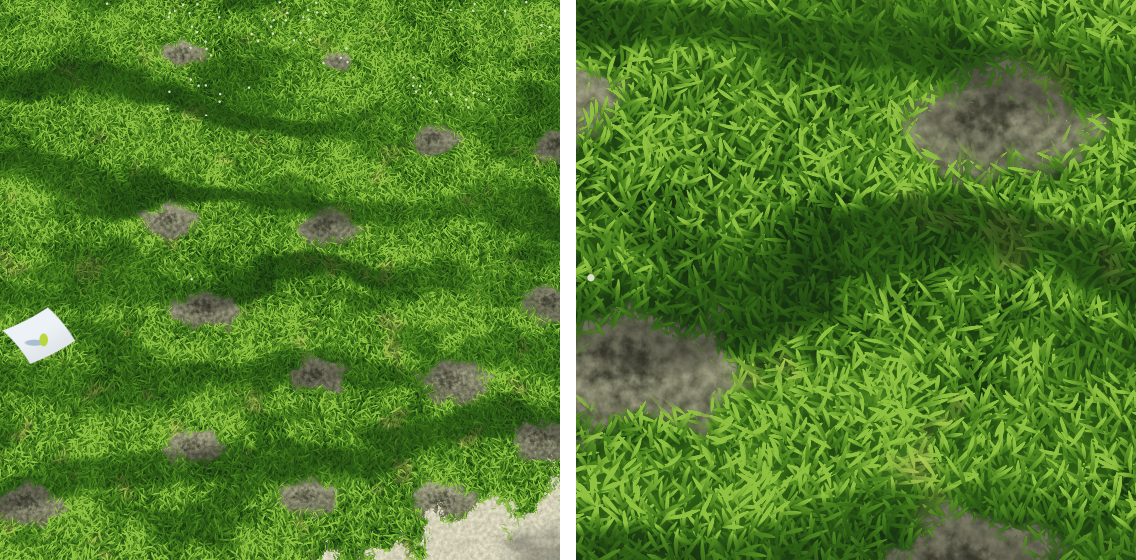
Left, the full canvas; right, a detail of the centre.
This texture is drawn by a WebGL 2 fragment shader. Its source:

```glsl
#version 300 es
precision highp float;
// A sunlit lawn with branch shadows, bare soil mounds, a sandy corner and a sheet of paper.

uniform vec2 u_resolution;
out vec4 fragColor;

vec3 hash3(vec2 p) {
  vec3 q = fract(p.xyx * vec3(.1031, .1030, .0973));
  q += dot(q, q.yxz + 33.33);
  return fract((q.xxy + q.yzz) * q.zyx);
}

float cornerSlope(vec2 id, vec2 offset) {
  float angle = 6.2832 * hash3(id).x;
  return dot(vec2(cos(angle), sin(angle)), offset);
}

// Gradient noise, roughly -0.6 to 0.6
float noise(vec2 p) {
  vec2 id = floor(p), f = fract(p);
  vec2 w = f * f * f * (f * (f * 6. - 15.) + 10.);
  vec2 e = vec2(0, 1);
  return mix(mix(cornerSlope(id, f), cornerSlope(id + e.yx, f - e.yx), w.x),
             mix(cornerSlope(id + e, f - e), cornerSlope(id + 1., f - 1.), w.x), w.y);
}

float fbm(vec2 p) {
  float sum = 0., gain = 1.;
  for (int i = 0; i < 4; i++) {
    sum += gain * noise(p);
    p = mat2(1.6, 1.2, -1.2, 1.6) * p + 7.3;
    gain *= .5;
  }
  return sum;
}

// Overlapping layers of tapered blades; the upper layers catch more light
float grassTone(vec2 p, float pixel) {
  float tone = .17 + .12 * noise(p * 90.);
  float lean = 1.2 * noise(p * 9.);
  for (int layer = 0; layer < 5; layer++) {
    float depth = float(layer), scale = 116. - 7. * depth;
    vec2 g = p * scale + depth * 17.3;
    for (int k = 0; k < 9; k++) {
      vec2 id = floor(g) + vec2(k % 3 - 1, k / 3 - 1);
      vec3 h = hash3(id + depth * 91.), shape = hash3(id + 47. + depth * 31.);
      float angle = lean + 2.6 * (shape.x - .5), reach = mix(.45, .9, shape.y);
      vec2 along = vec2(sin(angle), cos(angle)), v = g - id - h.xy;
      float t = clamp(dot(v, along) / reach, -1., 1.);
      float width = .13 * (1. - .65 * t * t);
      float cover = clamp((width - length(v - along * t * reach)) / (pixel * scale) + .5, 0., 1.);
      float shade = (.38 + .08 * depth + .48 * (h.z - .5)) * (.9 + .2 * t);
      tone = mix(tone, shade, cover);
    }
  }
  return tone;
}

vec3 grassColor(float t) {
  vec3 c = mix(vec3(.08, .18, .06), vec3(.18, .37, .08), smoothstep(-.05, .3, t));
  c = mix(c, vec3(.30, .52, .12), smoothstep(.25, .54, t));
  return mix(c, vec3(.56, .76, .25), smoothstep(.5, .92, t));
}

// Soft bands that fan out from falling on the top to rising at the bottom
float branchShadow(vec2 uv) {
  float shadow = 0., wobble = .07 * fbm(uv * vec2(3., 5.));
  for (int i = 0; i < 5; i++) {
    float k = float(i);
    float line = .87 - .19 * k + mix(-.14, .13, k / 4.) * uv.x + wobble;
    float width = .034 + .025 * noise(vec2(uv.x * 3., k * 5.7));
    float strength = clamp(.8 + 1.1 * noise(vec2(uv.x * 2.2 + k * 3.1, k + .4)), 0., 1.);
    shadow = max(shadow, strength * (1. - smoothstep(width * .4, width * 1.3, abs(uv.y - line))));
  }
  float canopy = smoothstep(.1, .45, fbm(uv * vec2(3.5, 7.) + 4.));
  return clamp(max(shadow, .7 * canopy), 0., 1.);
}

// Offset from the nearest mound in units of its radius
vec2 moundOffset(vec2 uv) {
  vec2 nearest = vec2(9.);
  for (int i = 0; i < 15; i++) {
    float k = float(i);
    vec2 spread = fract(vec2(.7549, .5698) * k + vec2(.45, .1));
    vec2 center = vec2(pow(spread.x, .75), .06 + .9 * pow(spread.y, 1.25));
    float size = mix(.068, .032, center.y) * (.75 + .5 * hash3(vec2(k, 5.)).x);
    vec2 q = (uv - center) / (size * vec2(1., .62));
    if (dot(q, q) < dot(nearest, nearest)) nearest = q;
  }
  return nearest;
}

void main() {
  vec2 uv = gl_FragCoord.xy / u_resolution.y;
  float pixel = 1. / u_resolution.y;
  vec2 ground = vec2((uv.x - .5) * (1. + .35 * uv.y), uv.y * (1. + .25 * uv.y));
  float light = 1. - branchShadow(uv);

  // Grass with clumps and a few dry spots
  float blade = grassTone(ground, pixel * (1. + .35 * uv.y));
  float clump = .2 * fbm(ground * 18.) + .16 * fbm(ground * vec2(4., 6.) + 9.);
  vec3 color = grassColor((blade + clump) * mix(.42, 1.32, light));
  float dry = smoothstep(.3, .6, fbm(ground * 11. + 20.)) * (1. - .6 * uv.y);
  color = mix(color, vec3(.72, .70, .38) * (.4 + blade) * mix(.5, 1., light), .5 * dry);

  // Soil mounds with a hollow, and sand in the lower right corner
  float grain = fbm(uv * 130.), ragged = .5 * fbm(uv * 28.) + .6 * (blade - .4);
  vec2 q = moundOffset(uv);
  float soil = 1. - smoothstep(-.15, .15, length(q) - .95 + ragged);
  float hollow = 1. - smoothstep(.1, .5, length(q - vec2(-.1, .15)) + .3 * grain);
  float relief = clamp(.7 + .2 * q.y + .4 * grain - .3 * hollow, 0., 1.);
  vec3 soilColor = mix(vec3(.19, .20, .14), vec3(.62, .62, .51), relief);
  color = mix(color, soilColor * mix(.6, 1.05, light), soil);
  float sandEdge = (uv.y - .42 * (uv.x - .66)) / .05 + 2.2 * fbm(uv * 11.) + 2. * ragged;
  float sand = 1. - smoothstep(-.2, .2, sandEdge);
  color = mix(color, (vec3(.83, .82, .72) + .13 * grain) * mix(.6, 1., light), sand);

  // Daisies gathered near the top
  vec2 cell = uv * 75.;
  vec3 h = hash3(floor(cell) + 13.);
  float cluster = smoothstep(.72, 1., uv.y) * smoothstep(-.1, .5, noise(uv * 7. + 2.));
  float petal = length(fract(cell) - .25 - .5 * h.xy) - .16;
  color = mix(color, vec3(.86, .89, .80), step(h.z, .45 * cluster) * clamp(.5 - petal / (75. * pixel), 0., 1.));

  // Skewed sheet with a small leaf and its shadow
  vec2 s = uv - vec2(.074, .4);
  vec2 sheet = inverse(mat2(.040, .021, .024, -.030)) * s;
  sheet += .07 * (sheet * sheet).yx;
  float edge = max(abs(sheet.x), abs(sheet.y)) - 1.;
  vec3 paper = vec3(.93, .95, .97) - .05 * smoothstep(-.4, 1., sheet.y);
  paper = mix(paper, vec3(.66, .75, .82), 1. - smoothstep(.7, 1.1, length((s + vec2(.012, .012)) / vec2(.019, .006))));
  paper = mix(paper, vec3(.72, .84, .25), 1. - smoothstep(.8, 1.1, length((s - vec2(.004, -.007)) / vec2(.008, .012))));
  color = mix(color, paper, clamp(.5 - edge * .03 / pixel, 0., 1.));

  fragColor = vec4(color, 1.);
}
```
